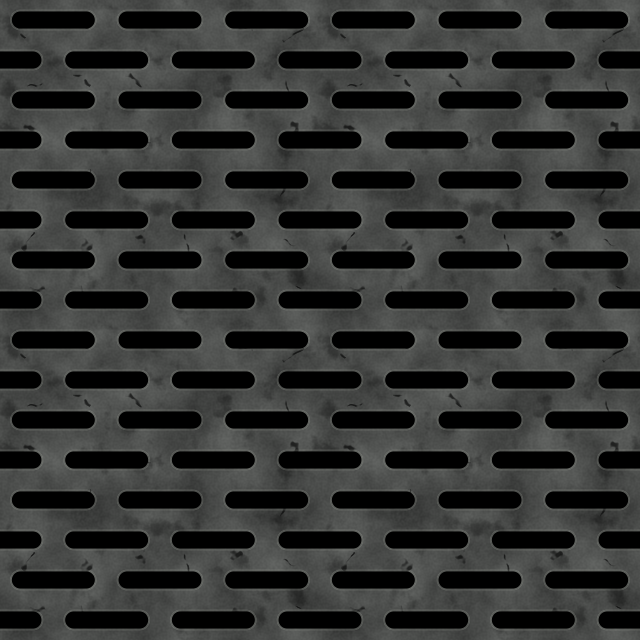
Reproduce this texture procedurally as a three.js fragment shader.

```glsl
varying vec2 vUv;

const vec2 GRID = vec2(6.0, 16.0);              // slots across, rows down
const vec2 SLOT_HALF = vec2(0.0648, 0.0134);    // half size of the opening
const float RIM_WIDTH = 0.0027;
const float RIM_LINE = 0.0009;                  // thickness of each bright rim line
const float WEAR_REPEATS = 2.0;
const float CLOUD_FREQ = 6.0;
const float CLOUD_CONTRAST = 0.36;
const float SMUDGE_FREQ = 9.0;
const float SMUDGE_DEPTH = 0.32;
const float GRAIN_FREQ = 128.0;
const float GRAIN_CONTRAST = 0.10;
const float MARK_CELLS = 6.0;                   // scratch cells per wear tile
const float MARK_CHANCE = 0.6;
const float MARK_DEPTH = 0.62;
const vec3 METAL = vec3(0.295, 0.302, 0.295);
const vec3 RIM_LIGHT = vec3(0.43, 0.44, 0.42);
const vec3 RIM_GROOVE = vec3(0.28, 0.29, 0.28);
const vec3 HOLE = vec3(0.0);

float hash(vec2 p) {
  vec3 q = fract(vec3(p.xyx) * 0.1031);
  q += dot(q, q.yzx + 33.33);
  return fract((q.x + q.y) * q.z);
}

float cornerSlope(vec2 cell, vec2 offset, float period) {
  float angle = 6.28319 * hash(mod(cell, period) + period * 1.7);
  return dot(vec2(cos(angle), sin(angle)), offset);
}

// Gradient noise that wraps after a whole number of cells
float noise(vec2 p, float period) {
  vec2 i = floor(p);
  vec2 f = p - i;
  vec2 u = f * f * f * (f * (f * 6.0 - 15.0) + 10.0);
  vec2 e = vec2(1.0, 0.0);
  float low = mix(cornerSlope(i, f, period), cornerSlope(i + e, f - e, period), u.x);
  float high = mix(cornerSlope(i + e.yx, f - e.yx, period),
                   cornerSlope(i + 1.0, f - 1.0, period), u.x);
  return mix(low, high, u.y);
}

float fbm(vec2 p, float freq) {
  float sum = 0.0;
  float gain = 1.0;
  for (int i = 0; i < 5; i++) {
    sum += gain * noise(p * freq, freq);
    freq *= 2.0;
    gain *= 0.55;
  }
  return sum;
}

// Short crooked scratches and small pitted spots, one per chosen cell
float marks(vec2 p) {
  vec2 cell = mod(floor(p * MARK_CELLS), MARK_CELLS);
  vec2 q = fract(p * MARK_CELLS) - 0.5;
  q -= 0.3 * (vec2(hash(cell + 11.3), hash(cell + 27.1)) - 0.5);
  q += 0.14 * vec2(noise(p * 23.0, 23.0), noise(p * 29.0, 29.0));
  float angle = 6.28319 * hash(cell + 41.7);
  float c = cos(angle);
  float s = sin(angle);
  q = vec2(c * q.x + s * q.y, c * q.y - s * q.x);

  float reach = mix(0.08, 0.22, hash(cell + 53.9));
  float lineDist = length(vec2(max(abs(q.x) - reach, 0.0), q.y));
  float breaks = smoothstep(-0.25, 0.2, noise(p * 47.0, 47.0));
  float scratch = (1.0 - smoothstep(0.006, 0.035, lineDist)) * breaks;

  float ragged = length(q) + 0.12 * noise(p * 61.0, 61.0);
  float spot = 1.0 - smoothstep(0.02, 0.11, ragged);
  float isSpot = step(0.6, hash(cell + 67.3));
  return mix(scratch, spot, isSpot) * step(hash(cell + 83.1), MARK_CHANCE);
}

// Signed distance to the nearest slot, negative inside
float slotDistance(vec2 uv) {
  vec2 g = uv * GRID;
  g.x += 0.5 - 0.5 * mod(floor(g.y), 2.0);
  vec2 q = abs(fract(g) - 0.5) / GRID;
  q.x = max(q.x - (SLOT_HALF.x - SLOT_HALF.y), 0.0);
  return length(q) - SLOT_HALF.y;
}

// Share of the pixel lying beyond a given distance
float beyond(float dist, float edge, float pixel) {
  return clamp((dist - edge) / pixel + 0.5, 0.0, 1.0);
}

void main() {
  float pixel = max(fwidth(vUv.y), 0.00001);
  vec2 wearUv = vUv * WEAR_REPEATS;

  // Mottled metal
  float clouds = fbm(wearUv, CLOUD_FREQ);
  float smudges = smoothstep(0.15, 0.75, fbm(wearUv + 0.37, SMUDGE_FREQ));
  float grain = noise(wearUv * GRAIN_FREQ, GRAIN_FREQ);
  float tone = 1.0 + CLOUD_CONTRAST * clouds + GRAIN_CONTRAST * grain;
  tone *= 1.0 - SMUDGE_DEPTH * smudges;
  tone *= 1.0 - MARK_DEPTH * marks(wearUv);
  vec3 color = METAL * tone;

  // Double-lined rim around each opening
  float d = slotDistance(vUv);
  float groove = beyond(d, RIM_LINE, pixel) - beyond(d, RIM_WIDTH - RIM_LINE, pixel);
  float rim = beyond(d, 0.0, pixel) - beyond(d, RIM_WIDTH, pixel);
  float lines = max(rim - groove, 0.0);
  float rimTone = mix(1.0, tone, 0.5);
  color = mix(color, RIM_GROOVE * rimTone, groove);
  color = mix(color, RIM_LIGHT * rimTone, lines);

  // Opening
  color = mix(HOLE, color, beyond(d, 0.0, pixel));
  gl_FragColor = vec4(color, 1.0);
}
```
